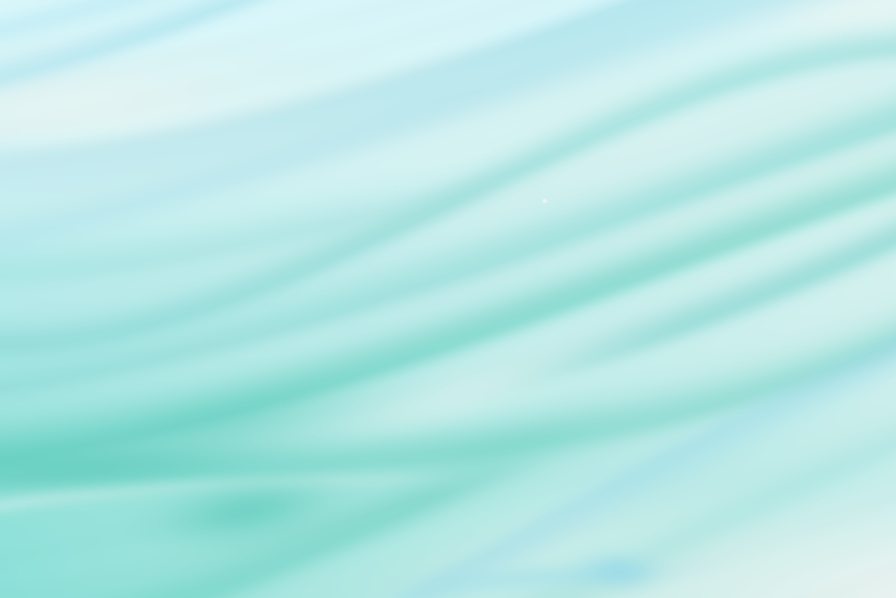
Give the GLSL for this background, as a WebGL 1 fragment shader.

```glsl
precision highp float;
// Soft diagonal folds of pale aqua and teal, like blurred silk or water.

uniform vec2 u_resolution;

const vec3 TEAL = vec3(0.40, 0.81, 0.75);
const vec3 SEA = vec3(0.52, 0.84, 0.82);
const vec3 BLUE = vec3(0.61, 0.86, 0.91);
const vec3 PALE = vec3(0.91, 0.96, 0.95);
const vec3 TOP_LEFT = vec3(0.85, 0.965, 0.98);
const vec3 TOP_RIGHT = vec3(0.84, 0.96, 0.97);
const vec3 UPPER_LEFT = vec3(0.84, 0.95, 0.96);
const vec3 UPPER_RIGHT = vec3(0.84, 0.95, 0.94);
const vec3 MID_LEFT = vec3(0.71, 0.92, 0.92);
const vec3 MID_RIGHT = vec3(0.82, 0.94, 0.93);
const vec3 LOW_LEFT = vec3(0.57, 0.88, 0.85);
const vec3 LOW_RIGHT = vec3(0.78, 0.93, 0.92);
const vec3 BASE_LEFT = vec3(0.55, 0.88, 0.85);
const vec3 BASE_RIGHT = vec3(0.91, 0.95, 0.94);
const float STREAK_AMOUNT = 0.012;
const float SPECK_RADIUS = 0.004;

float hash(float n) {
  return fract(sin(n * 127.1) * 437.58);
}

float noise(float t) {
  float f = fract(t);
  return mix(hash(floor(t)), hash(floor(t) + 1.0), f * f * (3.0 - 2.0 * f));
}

// Cubic through heights h at x = 0, 1/3, 2/3 and 1.
float curve(float x, vec4 h) {
  float t = 3.0 * x;
  float a = t - 1.0, b = t - 2.0, c = t - 3.0;
  return dot(h, vec4(-a * b * c / 6.0, t * b * c / 2.0,
                     -t * a * c / 2.0, t * a * b / 6.0));
}

// Shaded crease; spread is (below, above), strength is (left, right).
float fold(vec2 p, vec4 heights, vec2 spread, vec2 strength) {
  float d = p.y - curve(p.x, heights);
  float w = d < 0.0 ? spread.x : spread.y;
  return exp(-d * d / (w * w)) * mix(strength.x, strength.y, p.x);
}

// Elliptical glow whose long axis rises with the given slope.
float glow(vec2 p, vec2 center, vec2 size, float slope) {
  vec2 q = p - center;
  q.y -= slope * q.x;
  q /= size;
  return exp(-dot(q, q));
}

vec3 wash(vec2 p) {
  vec3 c = mix(BASE_LEFT, BASE_RIGHT, p.x);
  c = mix(c, mix(LOW_LEFT, LOW_RIGHT, p.x), smoothstep(0.0, 0.22, p.y));
  c = mix(c, mix(MID_LEFT, MID_RIGHT, p.x), smoothstep(0.18, 0.5, p.y));
  c = mix(c, mix(UPPER_LEFT, UPPER_RIGHT, p.x), smoothstep(0.45, 0.8, p.y));
  return mix(c, mix(TOP_LEFT, TOP_RIGHT, p.x), smoothstep(0.8, 1.0, p.y));
}

void main() {
  vec2 p = gl_FragCoord.xy / u_resolution;
  vec3 color = wash(p);

  // Pale openings between the folds
  color = mix(color, PALE, 0.7 * glow(p, vec2(0.08, 0.82), vec2(0.20, 0.07), 0.15));
  color = mix(color, PALE, 0.8 * glow(p, vec2(0.97, 0.99), vec2(0.10, 0.07), 0.2));
  color = mix(color, PALE, 0.45 * glow(p, vec2(0.52, 0.34), vec2(0.16, 0.045), 0.45));
  color = mix(color, PALE, 0.3 * glow(p, vec2(0.60, 0.10), vec2(0.12, 0.05), 0.6));

  // Cool upper folds
  color = mix(color, BLUE, fold(p, vec4(0.87, 1.04, 1.27, 1.5), vec2(0.02, 0.03), vec2(0.45)));
  color = mix(color, BLUE, fold(p, vec4(0.95, 1.10, 1.30, 1.5), vec2(0.025), vec2(0.3)));
  color = mix(color, BLUE, fold(p, vec4(0.735, 0.81, 0.97, 1.15), vec2(0.07, 0.025), vec2(0.28, 0.6)));
  color = mix(color, BLUE, fold(p, vec4(0.60, 0.74, 0.91, 1.06), vec2(0.03), vec2(0.25)));

  // Long middle folds
  float leftPart = 1.0 - smoothstep(0.35, 0.58, p.x);
  float rightPart = smoothstep(0.50, 0.78, p.x);
  color = mix(color, SEA, leftPart * fold(p, vec4(0.54, 0.615, 0.74, 0.86), vec2(0.025, 0.04), vec2(0.28)));
  color = mix(color, SEA, fold(p, vec4(0.422, 0.545, 0.775, 0.92), vec2(0.023, 0.035), vec2(0.55, 0.48)));
  color = mix(color, SEA, fold(p, vec4(0.355, 0.463, 0.623, 0.795), vec2(0.023, 0.045), vec2(0.4, 0.6)));
  color = mix(color, TEAL, fold(p, vec4(0.235, 0.345, 0.512, 0.69), vec2(0.022, 0.045), vec2(0.7, 0.5)));
  color = mix(color, SEA, rightPart * fold(p, vec4(0.10, 0.25, 0.405, 0.60), vec2(0.023, 0.035), vec2(0.6)));

  // Lower folds and their branches
  float branch = 1.0 - smoothstep(0.45, 0.72, p.x);
  color = mix(color, TEAL, fold(p, vec4(0.205, 0.222, 0.28, 0.43), vec2(0.025, 0.04), vec2(0.5, 0.42)));
  color = mix(color, BLUE, fold(p, vec4(-0.4, -0.11, 0.17, 0.42), vec2(0.045, 0.025), vec2(0.4, 0.5)));
  color = mix(color, TEAL, branch * fold(p, vec4(-0.09, 0.07, 0.285, 0.43), vec2(0.03, 0.05), vec2(0.55, 0.4)));
  color = mix(color, SEA, fold(p, vec4(-0.4, -0.2, 0.03, 0.26), vec2(0.035), vec2(0.25)));
  color = mix(color, PALE, leftPart * fold(p, vec4(0.155, 0.195, 0.20, 0.23), vec2(0.015), vec2(0.35, 0.0)));

  // Deep pools of colour
  color = mix(color, TEAL, 0.75 * glow(p, vec2(0.275, 0.145), vec2(0.085, 0.045), 0.2));
  color = mix(color, TEAL, 0.65 * glow(p, vec2(0.08, 0.22), vec2(0.16, 0.035), 0.03));
  color = mix(color, TEAL, 0.4 * glow(p, vec2(0.25, 0.29), vec2(0.13, 0.04), 0.3));
  color = mix(color, BLUE, 0.8 * glow(p, vec2(0.69, 0.045), vec2(0.035, 0.025), -0.1));
  color = mix(color, BLUE, 0.45 * glow(p, vec2(0.61, 0.035), vec2(0.12, 0.02), 0.1));

  // Faint streaks along the flow
  float flow = p.y - 0.28 * p.x - 0.14 * p.x * p.x;
  color += STREAK_AMOUNT * (noise(flow * 32.0) - 0.5);

  // Tiny bright speck
  vec2 speck = (p - vec2(0.608, 0.664)) * vec2(u_resolution.x / u_resolution.y, 1.0);
  color = mix(color, PALE, 1.0 - smoothstep(0.4, 1.4, length(speck) / SPECK_RADIUS));

  gl_FragColor = vec4(clamp(color, 0.0, 1.0), 1.0);
}
```
